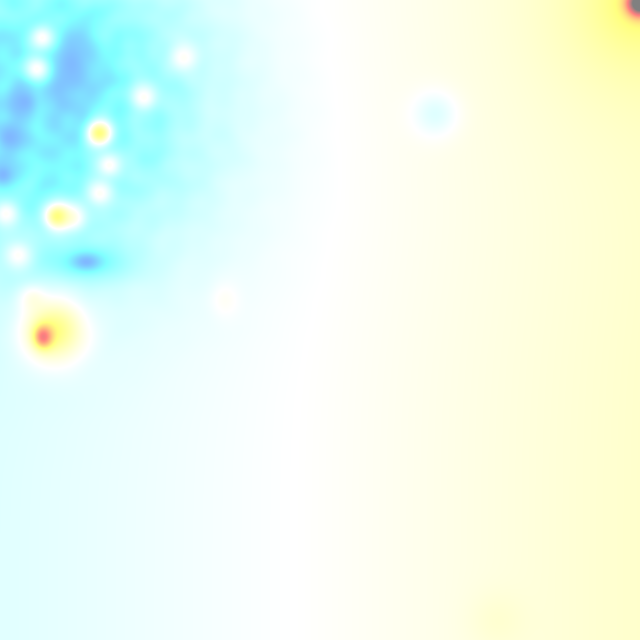
Reproduce this background procedurally as a WebGL 2 fragment shader.

```glsl
#version 300 es
precision highp float;
// A soft temperature field: cool cyan at the left, warm cream at the right.
// Glows and beads pull one scalar heat value towards their own level,
// and a ramp turns heat into blue, cyan, white, yellow, red and grey.

uniform vec2 u_resolution;
out vec4 fragColor;

// Broad field
const float COOL_SLOPE = 0.26;
const float WARM_SLOPE = 0.37;
const vec2 CLOUD_CENTER = vec2(0.08, 0.845);
const float CLOUD_RADIUS = 0.24;
const float CLOUD_DEPTH = 0.51;
const float MOTTLE_SCALE = 26.0;
const float MOTTLE_DEPTH = 0.22;

// Landmarks
const vec2 SUN = vec2(1.0, 0.995);
const vec2 COOL_SPOT = vec2(0.68, 0.822);
const vec2 PALE_SPOT = vec2(0.352, 0.531);
const vec2 GOLD_SPOT = vec2(0.09, 0.662);
const vec2 BLUE_HAZE = vec2(0.111, 0.9);
const vec2 BLUE_STREAK = vec2(0.135, 0.591);
const vec2 EMBER = vec2(0.068, 0.474);
const vec2 EMBER_HALO = vec2(0.084, 0.483);
const vec2 LOW_GLOW = vec2(0.781, 0.03);

// Bead strings
const int OUTER_BEADS = 6;
const int INNER_BEADS = 8;
const float BEAD_RADIUS = 0.021;

vec2 hashGradient(vec2 cell) {
    float h = fract(sin(dot(cell, vec2(127.1, 311.7))) * 43758.5);
    return vec2(cos(6.2832 * h), sin(6.2832 * h));
}

float gradientNoise(vec2 p) {
    vec2 i = floor(p), f = fract(p);
    vec2 u = f * f * f * (f * (f * 6.0 - 15.0) + 10.0);
    vec2 e = vec2(0.0, 1.0);
    float a = dot(hashGradient(i), f);
    float b = dot(hashGradient(i + e.yx), f - e.yx);
    float c = dot(hashGradient(i + e.xy), f - e.xy);
    float d = dot(hashGradient(i + e.yy), f - e.yy);
    return mix(mix(a, b, u.x), mix(c, d, u.x), u.y);
}

float bell(vec2 p, vec2 center, vec2 radius) {
    vec2 d = (p - center) / radius;
    return exp(-dot(d, d));
}

// Pulls heat towards a level inside a soft ellipse
float spot(float heat, vec2 p, vec2 center, vec2 radius, float level) {
    return mix(heat, level, bell(p, center, radius));
}

float broadField(vec2 p) {
    float bulge = (p.y - 0.7) / 0.22;
    float x = p.x - 0.46 - 0.04 * exp(-bulge * bulge);
    float heat = x * (x < 0.0 ? COOL_SLOPE : WARM_SLOPE);
    float cloud = bell(p, CLOUD_CENTER, vec2(CLOUD_RADIUS));
    float mottle = gradientNoise(p * MOTTLE_SCALE);
    return heat - cloud * (CLOUD_DEPTH + MOTTLE_DEPTH * mottle);
}

// Pale beads along a bent string, the third one golden
float outerBeads(float heat, vec2 p) {
    for (int i = 0; i < OUTER_BEADS; i++) {
        float t = float(i);
        float x = 0.267 - 0.0547 * t + 0.0059 * t * t + 0.026 * sin(2.0 * (t - 2.7));
        float y = 0.91 - 0.065 * t + 0.003 * t * t;
        float level = i == 2 ? 0.5 : 0.03;
        heat = spot(heat, p, vec2(x, y), vec2(BEAD_RADIUS), level);
    }
    return heat;
}

// White beads along the left side, blue in the middle of the string
float innerBeads(float heat, vec2 p) {
    for (int i = 0; i < INNER_BEADS; i++) {
        float t = float(i);
        float x = 0.035 + 0.031 * cos(0.75 * t);
        float y = 0.941 - 0.047 * t - 0.0016 * t * t;
        float level = abs(t - 3.0) < 1.5 ? -0.78 : 0.02;
        heat = spot(heat, p, vec2(x, y), vec2(BEAD_RADIUS), level);
    }
    return heat;
}

vec3 heatRamp(float heat) {
    vec3 warm = vec3(2.0, 1.5, 1.0) - heat;
    vec3 cool = vec3(1.0, 1.5, 2.0) + heat;
    return clamp(min(warm, cool), 0.5, 1.0);
}

void main() {
    vec2 p = gl_FragCoord.xy / u_resolution;
    float heat = broadField(p);
    heat = spot(heat, p, BLUE_HAZE, vec2(0.035, 0.05), -0.77);
    heat = spot(heat, p, BLUE_STREAK, vec2(0.07, 0.027), -0.52);
    heat = spot(heat, p, BLUE_STREAK, vec2(0.022, 0.013), -0.78);
    heat = innerBeads(outerBeads(heat, p), p);
    heat = spot(heat, p, GOLD_SPOT, vec2(0.02), 0.5);
    heat = spot(heat, p, EMBER_HALO, vec2(0.047), 0.48);
    heat = spot(heat, p, EMBER, vec2(0.014, 0.017), 1.05);
    heat = spot(heat, p, PALE_SPOT, vec2(0.021, 0.026), 0.035);
    heat = spot(heat, p, COOL_SPOT, vec2(0.036), -0.13);
    heat = spot(heat, p, LOW_GLOW, vec2(0.045), 0.18);
    heat += 0.5 * exp(-distance(p, SUN) / 0.078) + 1.3 * bell(p, SUN, vec2(0.018));
    fragColor = vec4(heatRamp(heat), 1.0);
}
```
